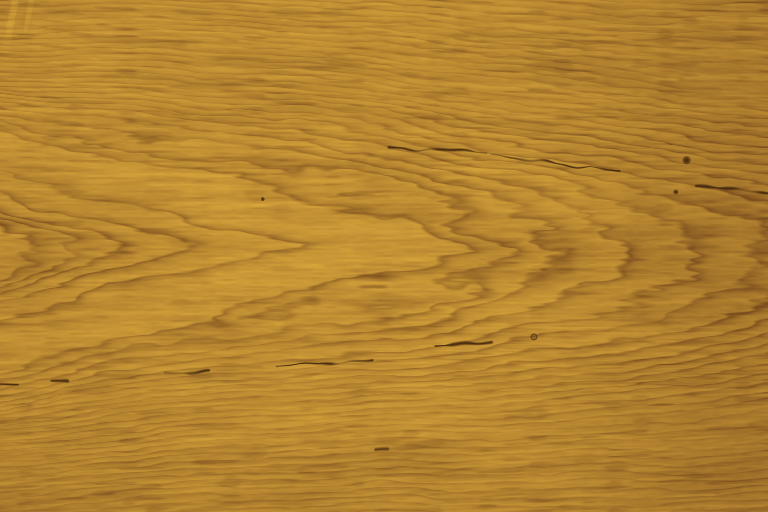
This texture is drawn by a Shadertoy shader. Its source:

```glsl
// Draws a golden oak board with nested arching grain, fine pores, cracks and small knots.

const vec3 DARK_WOOD = vec3(0.54, 0.36, 0.135);
const vec3 LIGHT_WOOD = vec3(0.81, 0.615, 0.22);
const vec3 CRACK_COLOR = vec3(0.25, 0.14, 0.05);
const float AXIS_Y = 0.513;        // height of the arch tips
const float RING_GAP = 0.12;       // spacing of the outer rings
const float RING_FADE = 0.034;     // soft outer side of a ring
const float BASE_TONE = 0.80;
const int TIP_COUNT = 10;
const float TIPS[TIP_COUNT] = float[](0.05, 0.14, 0.23, 0.40, 0.57,
                                      0.94, 1.03, 1.135, 1.26, 1.40);
// Cracks: start and end points
const int CRACK_COUNT = 9;
const vec4 CRACKS[CRACK_COUNT] = vec4[](
    vec4(0.76, 0.712, 0.95, 0.701), vec4(0.96, 0.697, 1.21, 0.664),
    vec4(1.36, 0.638, 1.52, 0.623), vec4(0.54, 0.286, 0.727, 0.298),
    vec4(0.323, 0.273, 0.408, 0.276), vec4(0.85, 0.322, 0.96, 0.330),
    vec4(0.734, 0.123, 0.757, 0.123), vec4(0.0, 0.248, 0.035, 0.248),
    vec4(0.10, 0.254, 0.132, 0.254));
// Knots: centre and radius
const int KNOT_COUNT = 4;
const vec3 KNOTS[KNOT_COUNT] = vec3[](
    vec3(1.341, 0.687, 0.008), vec3(1.320, 0.625, 0.005),
    vec3(0.513, 0.611, 0.004), vec3(1.043, 0.342, 0.007));

float hash(vec2 p) {
    return fract(sin(dot(p, vec2(127.1, 311.7))) * 43758.5453);
}

float noise(vec2 p) {
    vec2 i = floor(p), f = fract(p);
    f = f * f * (3.0 - 2.0 * f);
    return mix(mix(hash(i), hash(i + vec2(1, 0)), f.x),
               mix(hash(i + vec2(0, 1)), hash(i + vec2(1, 1)), f.x), f.y);
}

// Signed noise in -0.5 .. 0.5
float wobble(vec2 p) { return noise(p) - 0.5; }

// Maps a point to the x position where its growth ring crosses the axis
float ringCoordinate(vec2 p) {
    float axis = AXIS_Y + 0.03 * wobble(vec2(p.x * 3.0, 4.0));
    float h = abs(p.y - axis);
    float inner = min(h, 0.25);
    float roundArch = 16.3 * inner * inner + 9.0 * max(h - 0.25, 0.0);
    float wedge = 4.0 * h;
    float tip = p.x + wedge;
    float roundness = 1.0 - smoothstep(0.2, 0.42, tip) * (1.0 - smoothstep(0.98, 1.3, tip));
    float straighten = mix(1.0, 0.3, smoothstep(0.2, 0.5, h));
    float t = 0.75 + (p.x - 0.75) * straighten + mix(wedge, roundArch, roundness);
    t += 0.13 * wobble(p * vec2(5.0, 14.0));
    t += 0.06 * wobble(p * vec2(15.0, 50.0));
    return t + 0.04 * wobble(p * vec2(28.0, 150.0));
}

// Sharp inner side, soft outer side
float ringProfile(float d) {
    return smoothstep(-0.022, 0.006, d) * exp(-max(d, 0.0) / RING_FADE);
}

float growthRings(float t) {
    float rings = 0.0;
    for (int i = 0; i < TIP_COUNT; i++) rings = max(rings, ringProfile(t - TIPS[i]));
    float outer = t - TIPS[TIP_COUNT - 1];
    float k = max(floor(outer / RING_GAP), 0.0);
    rings = max(rings, ringProfile(outer - k * RING_GAP));
    return max(rings, ringProfile(outer - (k + 1.0) * RING_GAP));
}

float crackMask(vec2 p) {
    float mask = 0.0;
    vec2 q = p + vec2(0.0, 0.008 * wobble(vec2(p.x * 32.0, 7.0)));
    for (int i = 0; i < CRACK_COUNT; i++) {
        vec2 a = CRACKS[i].xy, ab = CRACKS[i].zw - a;
        float along = clamp(dot(q - a, ab) / dot(ab, ab), 0.0, 1.0);
        float d = length(q - a - ab * along);
        float width = 0.0045 * (0.35 + noise(vec2(p.x * 45.0, float(i))));
        float gaps = smoothstep(0.2, 0.6, noise(vec2(p.x * 24.0, float(i) + 9.0)));
        mask = max(mask, (1.0 - smoothstep(0.0, width, d)) * mix(0.35, 0.9, gaps));
    }
    return mask;
}

float knotMask(vec2 p) {
    float mask = 0.0;
    for (int i = 0; i < KNOT_COUNT; i++) {
        float r = KNOTS[i].z, d = length(p - KNOTS[i].xy);
        float rim = 1.0 - smoothstep(0.0, 0.4 * r, abs(d - 0.75 * r));
        float core = 1.0 - smoothstep(0.3 * r, r, d);
        mask = max(mask, max(0.65 * rim, core * (i == 3 ? 0.3 : 0.9)));
    }
    return mask;
}

void mainImage(out vec4 fragColor, in vec2 fragCoord) {
    vec2 p = fragCoord / iResolution.y;
    float side = p.y - AXIS_Y;
    float outer = smoothstep(0.12, 0.32, abs(side));

    // Growth rings, broken up along the grain
    float strength = mix(0.60, 0.34, outer) * (0.55 + 0.9 * noise(p * vec2(7.0, 22.0)));
    float tone = BASE_TONE - strength * growthRings(ringCoordinate(p));

    // Fibres and pores, leaning along the outer rings
    vec2 g = vec2(p.x, p.y + 0.04 * p.x * sign(side) * outer);
    tone += 0.22 * wobble(g * vec2(5.0, 85.0));
    tone += 0.26 * wobble(g * vec2(16.0, 230.0));
    tone += 0.12 * wobble(g * vec2(70.0, 300.0));
    tone -= mix(0.16, 0.24, outer) * smoothstep(0.62, 0.9, noise(g * vec2(20.0, 150.0) + 31.0));

    // Broad light and pale ray flecks
    tone += 0.14 * wobble(p * vec2(2.0, 6.0));
    tone += 0.10 * exp(-6.0 * dot(p - vec2(0.65, 0.48), p - vec2(0.65, 0.48)));
    tone -= 0.22 * smoothstep(0.95, 1.5, p.x) + 0.10 * smoothstep(0.35, 0.0, p.y);
    float fleck = smoothstep(0.55, 0.8, noise(vec2((p.x - 0.2 * p.y) * 65.0, p.y * 6.0)));
    tone += 0.2 * fleck * smoothstep(0.88, 0.97, p.y) * smoothstep(0.12, 0.04, p.x);

    vec3 color = mix(DARK_WOOD, LIGHT_WOOD, clamp(tone, -0.2, 1.12));
    color = mix(color, CRACK_COLOR, max(crackMask(p), knotMask(p)));
    fragColor = vec4(color, 1.0);
}
```
